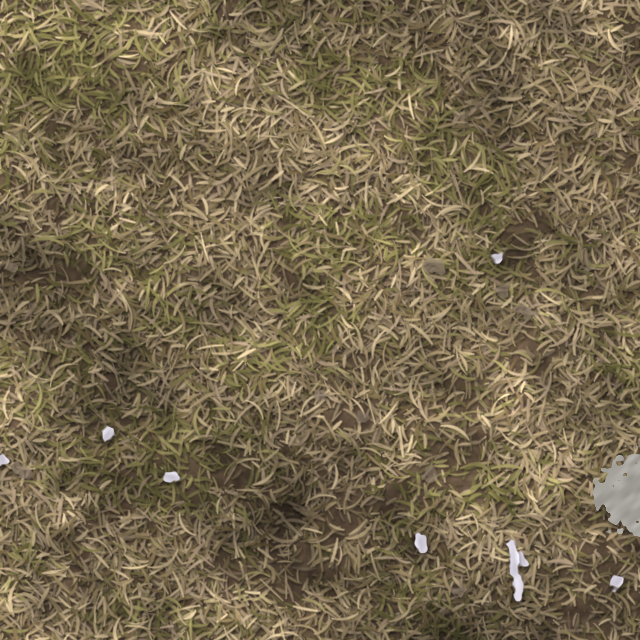
Give the GLSL for this texture, as a WebGL 2 fragment shader.

```glsl
#version 300 es
precision highp float;

uniform vec2 u_resolution;
out vec4 fragColor;

float hash(vec2 p) {
    return fract(sin(dot(p, vec2(127.1, 311.7))) * 43758.5453);
}

vec2 hash2(vec2 p) {
    return vec2(hash(p), hash(p + 41.3));
}

float noise(vec2 p) {
    vec2 i = floor(p), f = fract(p);
    f = f * f * (3.0 - 2.0 * f);
    return mix(mix(hash(i), hash(i + vec2(1, 0)), f.x),
               mix(hash(i + vec2(0, 1)), hash(i + vec2(1, 1)), f.x), f.y);
}

float fbm(vec2 p) {
    float sum = 0.0, amp = 0.5;
    for (int i = 0; i < 4; i++) {
        sum += amp * noise(p);
        p = p * 2.03 + 17.1;
        amp *= 0.5;
    }
    return sum / 0.9375;
}

vec2 rotate(vec2 p, float a) {
    float c = cos(a), s = sin(a);
    return vec2(c * p.x + s * p.y, c * p.y - s * p.x);
}

// Curved, slightly tapered blade lying along x
float bladeDistance(vec2 q, float halfLength, float halfWidth, float bend) {
    q.y += bend * (q.x * q.x - 0.4 * halfLength * halfLength);
    float taper = 1.0 - 0.35 * smoothstep(0.3, 1.0, abs(q.x) / halfLength);
    return length(vec2(max(abs(q.x) - halfLength, 0.0), q.y)) - halfWidth * taper;
}

float scrapDistance(vec2 q, vec2 size, float corner) {
    vec2 d = abs(q) - size + corner;
    return length(max(d, 0.0)) + min(max(d.x, d.y), 0.0) - corner;
}

vec3 bladeColor(vec2 id, float greenness) {
    float tone = hash(id + 5.7);
    vec3 straw = mix(vec3(0.40, 0.34, 0.23), vec3(0.78, 0.70, 0.56), tone);
    straw = mix(straw, vec3(0.59, 0.51, 0.43), 0.7 * step(0.75, hash(id + 9.2)));
    vec3 green = mix(vec3(0.34, 0.33, 0.18), vec3(0.56, 0.53, 0.33), tone);
    return mix(straw, green, 0.85 * smoothstep(-0.06, 0.06, greenness - hash(id + 2.4)));
}

// Layers of blades, each shading what lies below it
vec3 addGrass(vec3 color, vec2 uv, float cover, float greenness) {
    for (int layer = 0; layer < 16; layer++) {
        float depth = float(layer) / 15.0;
        float cell = 0.030 + 0.006 * hash(vec2(layer, 3.0));
        vec2 p = uv / cell + float(layer) * vec2(31.37, 17.61);
        for (int k = 0; k < 9; k++) {
            vec2 id = floor(p) + vec2(k % 3 - 1, k / 3 - 1);
            vec2 q = (p - id - hash2(id)) * cell;
            vec2 r = hash2(id + 13.1);
            float angle = 6.2832 * hash(id + 23.9);
            float halfLength = mix(0.009, 0.026, r.x * r.x);
            float halfWidth = mix(0.0016, 0.0032, r.y);
            float bend = 36.0 * (hash(id + 31.7) - 0.5);
            float present = smoothstep(-0.06, 0.06, cover - hash(id + 7.7));

            float shadow = bladeDistance(rotate(q + vec2(-0.0015, 0.003), angle),
                                         halfLength, halfWidth, bend);
            color *= 1.0 - 0.15 * present * (1.0 - smoothstep(-0.002, 0.004, shadow));

            float d = bladeDistance(rotate(q, angle), halfLength, halfWidth, bend);
            float mask = 0.92 * present * (1.0 - smoothstep(-0.0021, 0.0018, d));
            vec3 blade = bladeColor(id, greenness) * mix(0.78, 1.1, depth);
            color = mix(color, blade, mask);
        }
    }
    return color;
}

vec3 addScrap(vec3 color, vec2 q, vec2 size, float angle, vec3 tint, float opacity) {
    float extent = min(size.x, size.y);
    vec2 wobble = extent * vec2(noise(q * 110.0 + angle * 9.0) - 0.5,
                                noise(q * 110.0 + angle * 5.0) - 0.5);
    float shadow = scrapDistance(rotate(q + vec2(-0.001, 0.004), angle), size, 0.8 * extent);
    color *= 1.0 - 0.3 * opacity * (1.0 - smoothstep(-0.002, 0.006, shadow));
    float d = scrapDistance(rotate(q, angle) + wobble, size, 0.8 * extent);
    vec3 surface = tint * (0.86 + 0.2 * noise(rotate(q, angle) * vec2(50.0, 130.0)));
    return mix(color, surface, opacity * (1.0 - smoothstep(-0.002, 0.002, d)));
}

void main() {
    vec2 uv = gl_FragCoord.xy / u_resolution.y;

    // Bare soil and green growth in broad patches
    float bare = smoothstep(0.55, 0.8, fbm(uv * 11.0 + 4.0) + 0.1 * (0.5 - uv.y));
    bare = max(bare, 1.0 - smoothstep(0.03, 0.12, length(uv - vec2(0.96, 0.11))));
    float greenness = 0.1 + 0.6 * smoothstep(0.48, 0.75, fbm(uv * 8.0 + 31.0))
                    + 0.4 * smoothstep(0.65, 1.05, uv.y - 0.5 * uv.x + 0.1);
    vec3 soil = mix(vec3(0.25, 0.20, 0.16), vec3(0.43, 0.36, 0.28), fbm(uv * 70.0));

    vec3 color = addGrass(soil, uv, 1.0 - 0.65 * bare, greenness);

    // Uneven light, from broad areas down to tufts
    float unevenness = 0.75 * (fbm(uv * 5.0 + 60.0) - 0.5) + 0.7 * (fbm(uv * 20.0 + 9.0) - 0.5);
    color *= 1.0 + unevenness + 0.12 * (uv.y - 0.5);

    // Dull leaves and small pale litter
    for (int i = 0; i < 16; i++) {
        vec2 seed = vec2(i, 8.3);
        vec2 center = hash2(seed) * vec2(1.0, 0.62);
        vec2 size = mix(vec2(0.008, 0.006), vec2(0.02, 0.012), hash2(seed + 3.1));
        bool pale = i < 7;
        vec3 tint = pale ? vec3(0.90, 0.88, 0.93) : vec3(0.60, 0.53, 0.46);
        color = addScrap(color, uv - center, size * (pale ? 0.8 : 1.0),
                         6.2832 * hash(seed + 6.4), tint, pale ? 1.0 : 0.65);
    }
    color = addScrap(color, uv - vec2(0.805, 0.11), vec2(0.047, 0.007), 1.7, vec3(0.92, 0.90, 0.95), 1.0);
    color = addScrap(color, uv - vec2(1.0, 0.235), vec2(0.068, 0.05), 0.7, vec3(0.68, 0.67, 0.64), 1.0);

    fragColor = vec4(color, 1.0);
}
```
